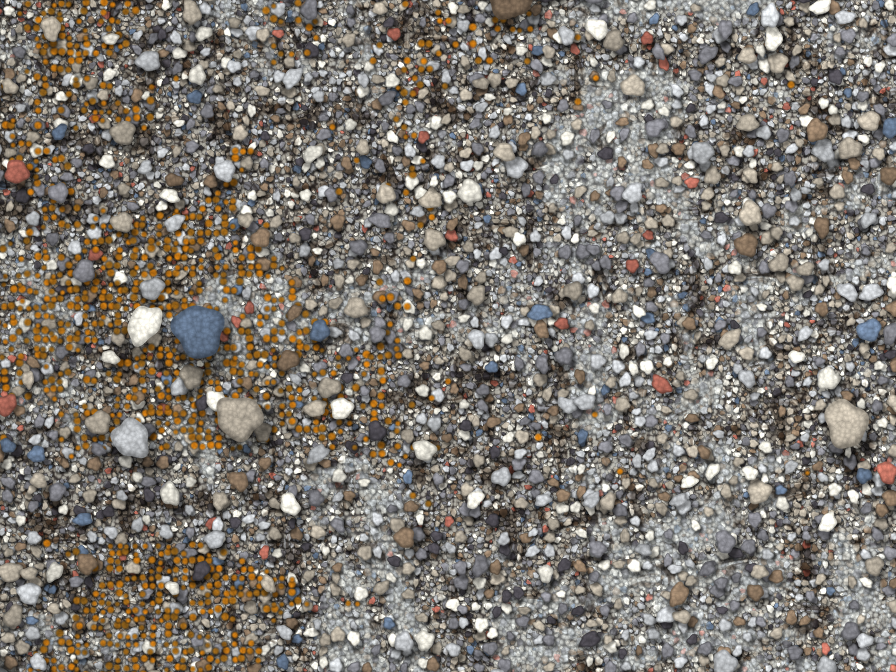
This texture is drawn by a WebGL 1 fragment shader. Its source:

```glsl
precision highp float;
uniform vec2 u_resolution;

vec3 hash3(vec2 p) {
  vec3 q = fract(p.xyx * vec3(0.1031, 0.1030, 0.0973));
  q += dot(q, q.yxz + 33.33);
  return fract((q.xxy + q.yzz) * q.zyx);
}

// Layered, warped sines, roughly -1 to 1
float waves(vec2 p) {
  float sum = 0.0, amp = 0.5;
  for (int i = 0; i < 5; i++) {
    p = mat2(0.8, 0.6, -0.6, 0.8) * p * 1.7 + 1.3;
    p += 0.6 * sin(p.yx * 1.3);
    sum += amp * sin(p.x) * sin(p.y + 0.7);
    amp *= 0.75;
  }
  return sum;
}

// Cellular noise: distance to the nearest point
float grit(vec2 p) {
  float nearest = 2.0;
  for (int y = -1; y <= 1; y++) {
    for (int x = -1; x <= 1; x++) {
      vec2 id = floor(p) + vec2(x, y);
      nearest = min(nearest, length(p - id - hash3(id + 11.0).xy));
    }
  }
  return nearest;
}

vec3 stoneColor(float pick, float rare) {
  vec3 c = vec3(0.25, 0.24, 0.26);
  c = mix(c, vec3(0.43, 0.43, 0.45), step(0.10, pick));
  c = mix(c, vec3(0.46, 0.39, 0.32), step(0.30, pick));
  c = mix(c, vec3(0.59, 0.56, 0.51), step(0.43, pick));
  c = mix(c, vec3(0.64, 0.65, 0.66), step(0.65, pick));
  c = mix(c, vec3(0.81, 0.80, 0.76), step(0.88, pick));
  c = mix(c, vec3(0.34, 0.40, 0.48), step(0.94, rare));
  c = mix(c, vec3(0.60, 0.36, 0.31), step(0.975, rare));
  return c;
}

// Scattered rounded stones laid over the ground
vec3 pebbles(vec3 ground, vec2 p, float cells, float share, float bias) {
  vec2 q = p * cells;
  float soft = 0.8 * cells / u_resolution.y;
  for (int y = -1; y <= 1; y++) {
    for (int x = -1; x <= 1; x++) {
      vec2 id = floor(q) + vec2(x, y);
      vec3 place = hash3(id + cells);
      if (place.z > share) continue;
      vec3 form = hash3(id + cells + 57.0);
      vec3 tint = hash3(id + cells + 131.0);
      vec2 d = q - id - 0.5 - 0.6 * (place.xy - 0.5);
      float turn = form.x * 6.283;
      vec2 e = mat2(cos(turn), -sin(turn), sin(turn), cos(turn)) * d;
      e.y *= 1.0 + 0.6 * form.y;
      float angle = atan(e.y, e.x);
      float radius = mix(0.34, 0.55, form.z);
      radius *= 1.0 + 0.09 * sin(3.0 * angle + 20.0 * form.y) + 0.06 * sin(5.0 * angle + 30.0 * tint.z);
      float edge = length(e) - radius;

      // Contact shadow, falling down and to the right
      float drop = edge - 0.35 * dot(d, vec2(0.4, -0.9));
      ground *= 1.0 - 0.42 * (1.0 - smoothstep(-0.05, 0.2, drop));

      vec3 stone = stoneColor(tint.x + bias, tint.y) * (0.9 + 0.25 * tint.z);
      stone *= 1.03 - 0.3 * smoothstep(-0.16, 0.0, edge) + 0.22 * dot(d, vec2(-0.4, 0.9));
      ground = mix(ground, stone, 1.0 - smoothstep(-soft, soft, edge));
    }
  }
  return ground;
}

// Clustered orange lichen dots, denser to the left
vec3 lichen(vec3 ground, vec2 p) {
  vec2 q = p * 82.0;
  for (int y = -1; y <= 1; y++) {
    for (int x = -1; x <= 1; x++) {
      vec2 id = floor(q) + vec2(x, y);
      vec2 spot = id / 82.0;
      vec3 h = hash3(id + 311.0);
      float cluster = smoothstep(0.1, 0.65, waves(spot * 2.6 + 4.0) + 0.25 * spot.y);
      cluster *= 1.0 - smoothstep(0.25, 0.95, spot.x);
      if (h.z > 0.65 * cluster) continue;
      float edge = length(q - id - 0.25 - 0.5 * h.xy) - mix(0.25, 0.45, h.y);
      ground *= 1.0 - 0.35 * (1.0 - smoothstep(0.0, 0.3, edge));
      vec3 orange = mix(vec3(0.48, 0.33, 0.10), vec3(0.72, 0.43, 0.07), h.x);
      ground = mix(ground, orange, 1.0 - smoothstep(-0.18, 0.18, edge));
    }
  }
  return ground;
}

void main() {
  vec2 p = gl_FragCoord.xy / u_resolution.y;
  float fine = grit(p * 150.0);
  float patches = waves(p * 5.0) + 0.3 * (p.x - 0.7);

  // Gritty bed with pale cement
  vec3 color = mix(vec3(0.56, 0.55, 0.52), vec3(0.27, 0.25, 0.24), smoothstep(0.3, 0.8, fine));
  color = pebbles(color, p, 125.0, 0.8, 0.06);
  color = pebbles(color, p, 78.0, 0.6, 0.03);
  float cement = smoothstep(0.0, 0.7, patches + 0.5 * waves(p * 31.0));
  color = mix(color, vec3(0.66, 0.68, 0.68) * (1.1 - 0.35 * fine), 0.6 * cement);

  // Dark dirt, then larger stones
  float dirt = smoothstep(0.1, 0.8, waves(p * 24.0 + 9.0) - 0.35 * patches);
  color *= mix(vec3(1.0), vec3(0.55, 0.51, 0.48), dirt);
  color = pebbles(color, p, 47.0, 0.42, 0.04);
  color = lichen(color, p);
  color = pebbles(color, p, 29.0, 0.16, 0.08);
  color = pebbles(color, p, 12.5, 0.06, 0.25);

  // Surface grain and broad light
  color *= 1.17 - 0.28 * fine + 0.10 * waves(p * 90.0);
  color *= 1.0 + 0.08 * (p.x - 0.6);
  gl_FragColor = vec4(clamp(color * 1.08, 0.0, 1.0), 1.0);
}
```
